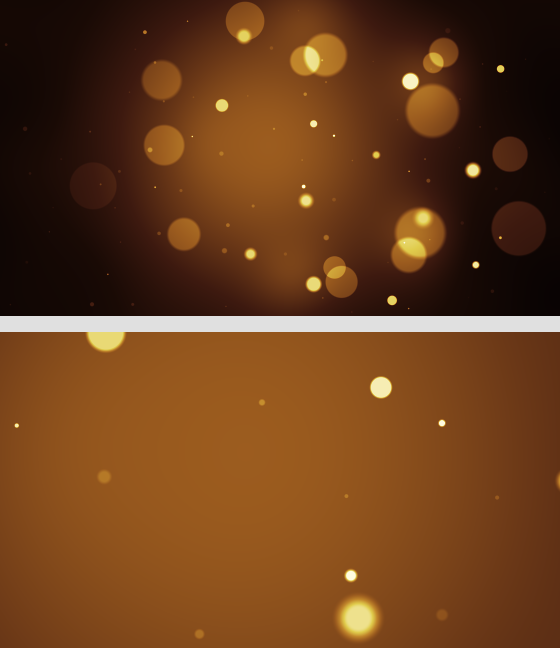
Top: the whole. Bottom: its middle third, enlarged.
This background is drawn by a WebGL 2 fragment shader. Its source:

```glsl
#version 300 es
precision highp float;
// Warm bokeh: a wide amber glow with soft clouds, large translucent discs,
// small hot sparks and fine dust. Every part adds to a single light level,
// which a colour ramp turns from near black through amber to white.

uniform vec2 u_resolution;
out vec4 fragColor;

// Lengths are in canvas heights; light levels are steps along the ramp.
const vec3 RAMP[8] = vec3[8](
    vec3(0.03, 0.01, 0.01), vec3(0.10, 0.04, 0.02),
    vec3(0.24, 0.10, 0.06), vec3(0.42, 0.22, 0.09),
    vec3(0.61, 0.36, 0.12), vec3(0.76, 0.53, 0.17),
    vec3(0.88, 0.80, 0.30), vec3(1.00, 0.99, 0.88));

const float BASE_LEVEL = 0.3;
const vec2 GLOW_CENTRE = vec2(0.85, 0.54);
const vec2 GLOW_SIZE = vec2(0.53, 0.57);
const float GLOW_LEVEL = 3.7;

const int CLOUD_COUNT = 5;
const vec2 CLOUD_CENTRE = vec2(1.05, 0.52);
const vec2 CLOUD_RING = vec2(0.34, 0.40);
const float CLOUD_SIZE = 0.12;
const float CLOUD_LEVEL = 1.9;
const float HAZE_SCALE = 2.6;
const float HAZE_LEVEL = 0.7;

const int DISC_COUNT = 12;
const vec2 DISC_CENTRE = vec2(1.0, 0.5);
const vec2 DISC_SPREAD = vec2(0.78, 0.46);
const vec2 DISC_RADIUS = vec2(0.045, 0.088);   // smallest, largest
const vec2 DISC_LEVEL = vec2(1.2, 1.9);        // faintest, strongest
const float GOLDEN_ANGLE = 2.4;

const int SPARK_COUNT = 13;
const vec2 SPARK_CORNER = vec2(0.72, 0.0);
const vec2 SPARK_AREA = vec2(1.03, 1.0);
const vec2 SPARK_RADIUS = vec2(0.010, 0.029);
const vec2 SPARK_LEVEL = vec2(5.9, 7.0);

const float DUST_CELL = 0.11;
const float DUST_SHARE = 0.6;
const vec2 DUST_RADIUS = vec2(0.002, 0.009);

vec3 hash3(vec2 q) {
    vec3 h = fract(q.xyx * vec3(0.1031, 0.1030, 0.0973));
    h += dot(h, h.yxz + 33.33);
    return fract((h.xxy + h.yzz) * h.zyx);
}

float cornerSlope(vec2 cell, vec2 offset) {
    return dot(hash3(cell).xy * 2.0 - 1.0, offset);
}

float gradientNoise(vec2 p) {
    vec2 c = floor(p), f = fract(p);
    vec2 w = f * f * f * (f * (f * 6.0 - 15.0) + 10.0);
    vec2 e = vec2(1.0, 0.0);
    return mix(mix(cornerSlope(c, f), cornerSlope(c + e, f - e), w.x),
               mix(cornerSlope(c + e.yx, f - e.yx), cornerSlope(c + 1.0, f - 1.0), w.x), w.y);
}

vec2 direction(float angle) { return vec2(cos(angle), sin(angle)); }

// Coverage of a disc; softness is a fraction of its radius.
float disc(vec2 offset, float radius, float softness) {
    float edge = max(radius * softness, 0.7 / u_resolution.y);
    return 1.0 - smoothstep(radius - edge, radius + edge, length(offset));
}

float ambientLevel(vec2 p) {
    vec2 g = (p - GLOW_CENTRE) / GLOW_SIZE;
    float glow = exp(-dot(g, g));
    float clouds = HAZE_LEVEL * gradientNoise(p * HAZE_SCALE + 7.0);
    for (int i = 0; i < CLOUD_COUNT; i++) {
        vec2 d = p - CLOUD_CENTRE - CLOUD_RING * direction(0.56 + 6.2832 * float(i) / float(CLOUD_COUNT));
        clouds += CLOUD_LEVEL * exp(-dot(d, d) / (CLOUD_SIZE * CLOUD_SIZE));
    }
    return BASE_LEVEL + GLOW_LEVEL * glow + clouds * (1.0 - glow);
}

// Large discs on a golden-angle spiral, some with a smaller companion.
float discLevel(vec2 p) {
    float level = 0.0;
    for (int i = 0; i < DISC_COUNT; i++) {
        vec3 h = hash3(vec2(float(i), 11.0));
        float reach = sqrt(mix(0.3, 1.0, (float(i) + 0.5) / float(DISC_COUNT)));
        vec2 centre = DISC_CENTRE + DISC_SPREAD * reach * direction(0.6 + GOLDEN_ANGLE * float(i));
        float radius = mix(DISC_RADIUS.x, DISC_RADIUS.y, h.x);
        float softness = mix(0.03, 0.12, h.z);
        float shape = disc(p - centre, radius, softness);
        if ((i + 3) % 5 < 2)
            shape += disc(p - centre - radius * direction(6.28 * h.y), radius * 0.7, softness);
        level += shape * mix(DISC_LEVEL.x, DISC_LEVEL.y, h.y) * smoothstep(-0.1, 0.9, centre.x);
    }
    return level;
}

// Fine dust, one grain at most in each grid cell.
float dustLevel(vec2 p) {
    vec2 cell = floor(p / DUST_CELL);
    vec3 place = hash3(cell + 40.0), kind = hash3(cell + 90.0);
    vec2 offset = p - (cell + mix(vec2(0.1), vec2(0.9), place.xy)) * DUST_CELL;
    float radius = mix(DUST_RADIUS.x, DUST_RADIUS.y, kind.x * kind.x * kind.x);
    float strength = mix(0.3, 1.4, kind.y) + 2.5 * step(0.88, kind.z);
    return step(place.z, DUST_SHARE) * strength * disc(offset, radius, 0.35);
}

void main() {
    vec2 p = gl_FragCoord.xy / u_resolution.y;
    float level = ambientLevel(p) + discLevel(p) + dustLevel(p);

    // Sparks, evenly scattered and jittered, outshine what lies below.
    for (int i = 0; i < SPARK_COUNT; i++) {
        vec3 h = hash3(vec2(float(i), 23.0)), k = hash3(vec2(float(i), 57.0));
        vec2 centre = SPARK_CORNER + SPARK_AREA * fract(0.5 + float(i) * vec2(0.7549, 0.5698));
        centre += 0.1 * (h.xy - 0.5);
        float shape = disc(p - centre, mix(SPARK_RADIUS.x, SPARK_RADIUS.y, h.z), mix(0.1, 0.6, k.x * k.x));
        level = mix(level, max(level, mix(SPARK_LEVEL.x, SPARK_LEVEL.y, k.y)), shape);
    }

    vec3 colour = RAMP[0];
    for (int i = 1; i < 8; i++)
        colour = mix(colour, RAMP[i], clamp(level - float(i - 1), 0.0, 1.0));
    fragColor = vec4(colour, 1.0);
}
```
